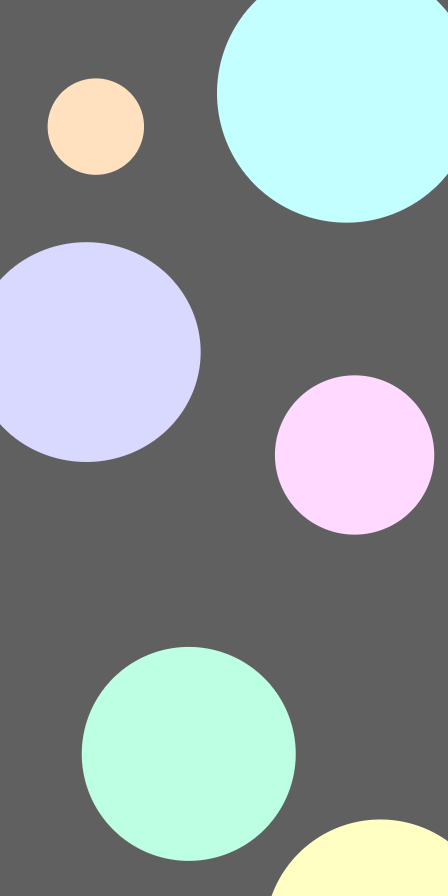
A Shadertoy shader for this background:

```glsl
// Flat pastel discs scattered over a plain dark grey ground.
// Each disc is an ellipse distance, filled with a one-pixel smooth edge;
// the canvas is one unit wide and two units high.

#define GROUND     vec3(0.378)
#define DISC_COUNT 6
#define EDGE_WIDTH 1.0
#define CANVAS     vec2(1.0, 2.0)

// Centre (xy) and radii (zw) of each disc
const vec4 DISCS[DISC_COUNT] = vec4[DISC_COUNT](
    vec4(0.2139, 1.7174, 0.1076, 0.1076),
    vec4(0.7734, 1.7920, 0.2890, 0.2890),
    vec4(0.1927, 1.2141, 0.2552, 0.2453),
    vec4(0.7915, 0.9844, 0.1778, 0.1778),
    vec4(0.4213, 0.3172, 0.2388, 0.2388),
    vec4(0.8490, -0.0872, 0.2580, 0.2580)
);

// Peach, cyan, lavender, pink, mint, cream
const vec3 PASTELS[DISC_COUNT] = vec3[DISC_COUNT](
    vec3(1.00, 0.88, 0.75),
    vec3(0.77, 1.00, 1.00),
    vec3(0.85, 0.85, 1.00),
    vec3(1.00, 0.85, 1.00),
    vec3(0.74, 1.00, 0.89),
    vec3(1.00, 1.00, 0.77)
);

// First-order signed distance to an ellipse, exact for a circle
float ellipseDistance(vec2 p, vec2 radii) {
    float k = length(p / radii);
    float slope = length(p / (radii * radii));
    return k * (k - 1.0) / max(slope, 1e-4);
}

void mainImage(out vec4 fragColor, in vec2 fragCoord) {
    vec2 p = fragCoord / iResolution.xy * CANVAS;
    float edge = EDGE_WIDTH * CANVAS.y / iResolution.y;
    vec3 color = GROUND;

    // Lay the discs over the ground
    for (int i = 0; i < DISC_COUNT; i++) {
        float d = ellipseDistance(p - DISCS[i].xy, DISCS[i].zw);
        float coverage = clamp(0.5 - d / edge, 0.0, 1.0);
        // The distance vanishes at the very centre, so fill it outright
        if (length((p - DISCS[i].xy) / DISCS[i].zw) < 0.5) coverage = 1.0;
        color = mix(color, PASTELS[i], coverage);
    }

    fragColor = vec4(color, 1.0);
}
```
